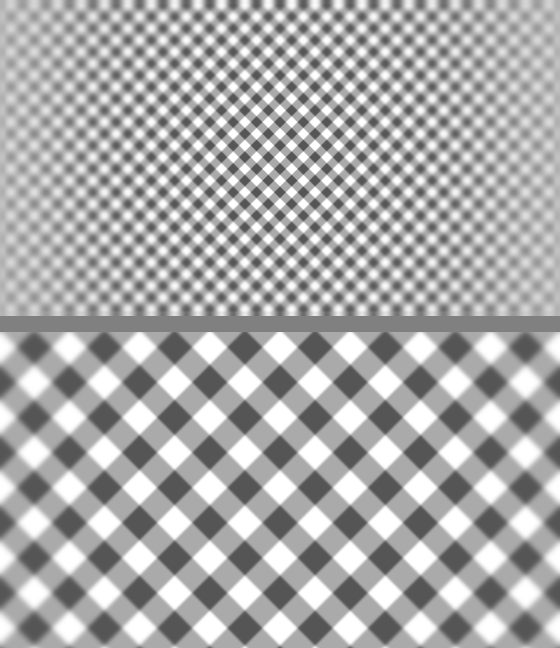
Top: the whole. Bottom: its middle third, enlarged.
This pattern is drawn by a Shadertoy shader. Its source:

```glsl
// Diagonal grey gingham, sharp in the middle and softly blurred toward the borders.

const float PI = 3.14159265;
const float REPEATS_DOWN = 13.5;   // checks per canvas height (24 across at 16:9)
const float BORDER_INSET = 0.012;  // border rows are stretched outward from here
const vec3 PAPER = vec3(1.0);
const vec3 INK = vec3(0.333);
const vec3 HAZE = vec3(0.86);

// Square wave of period 1 after a Gaussian blur of width sigma: odd Fourier terms.
// Returns 0 around whole numbers and 1 around the halves.
float blurredStripe(float x, float sigma) {
    float wave = 0.0;
    float alternate = 1.0;
    for (int k = 0; k < 12; k++) {
        float n = float(2 * k + 1);
        float damping = exp(-2.0 * PI * PI * n * n * sigma * sigma);
        wave += alternate * damping * cos(2.0 * PI * n * x) / n;
        alternate = -alternate;
    }
    return clamp(0.5 - wave * 2.0 / PI, 0.0, 1.0);
}

// Two crossing sets of stripes, averaged: 0 is paper, 0.5 one stripe, 1 a crossing.
float gingham(vec2 p, float sigma) {
    return 0.5 * (blurredStripe(p.x + p.y, sigma) + blurredStripe(p.x - p.y, sigma));
}

// Blur width in stripe periods, growing with the distance from the centre.
float focusBlur(float radius, float pixelBlur) {
    float lensBlur = 0.265 * max(radius - 0.09, 0.0);
    return max(length(vec2(lensBlur, pixelBlur)), 0.02);
}

void mainImage(out vec4 fragColor, in vec2 fragCoord) {
    // Centred coordinates, in canvas heights
    vec2 p = (fragCoord - 0.5 * iResolution.xy) / iResolution.y;
    vec2 halfSize = 0.5 * iResolution.xy / iResolution.y;

    // Stretch the outermost checks to the border
    vec2 inner = halfSize - BORDER_INSET;
    vec2 q = clamp(p, -inner, inner);

    // Checked cloth, with the pixel footprint as the smallest blur
    float pixelBlur = 0.4 * sqrt(2.0) * REPEATS_DOWN / iResolution.y;
    float sigma = focusBlur(length(p), pixelBlur);
    vec2 offset = vec2(0.0, 0.0025);
    float ink = gingham((q - offset) * REPEATS_DOWN, sigma);
    vec3 color = mix(PAPER, INK, ink);

    // Pale haze at the left and right
    float side = abs(p.x) / halfSize.x;
    color = mix(color, HAZE, 0.3 * smoothstep(0.55, 1.0, side));

    fragColor = vec4(color, 1.0);
}
```
